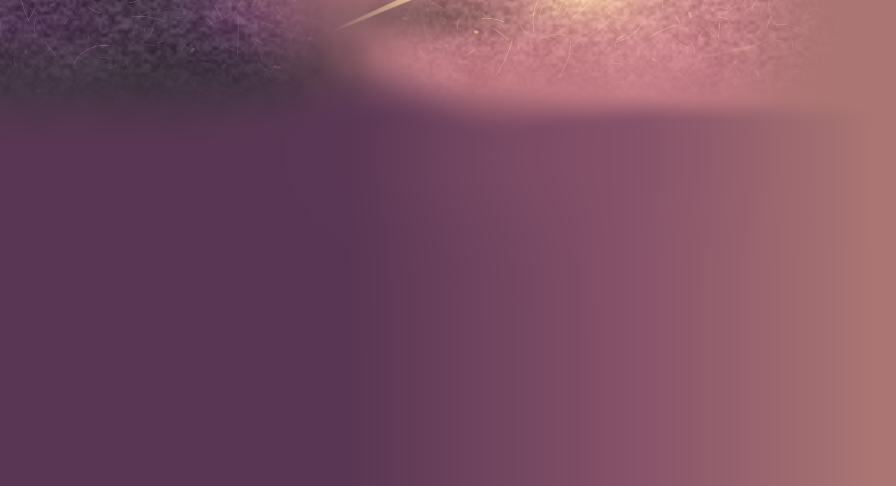
A WebGL 2 fragment shader for this background:

```glsl
#version 300 es
precision highp float;
uniform vec2 u_resolution;
out vec4 outColor;

#define PLUM vec3(0.350, 0.213, 0.327)
#define MAUVE vec3(0.525, 0.320, 0.410)
#define CLAY vec3(0.670, 0.460, 0.450)
#define SHADOW vec3(0.265, 0.220, 0.265)
#define VIOLET vec3(0.340, 0.205, 0.360)
#define ROSE vec3(0.770, 0.490, 0.525)
#define OLIVE vec3(0.420, 0.320, 0.315)
#define CREAM vec3(1.000, 0.860, 0.660)
#define GLOW_CENTER vec2(0.650, 1.020)
#define BAND_EDGE 0.775
#define SCRATCH_CELLS 17.0
#define GRAIN 0.09

float hash(vec2 p) {
    vec3 q = fract(vec3(p.xyx) * 0.1031);
    q += dot(q, q.yzx + 33.33);
    return fract((q.x + q.y) * q.z);
}

float noise(vec2 p) {
    vec2 i = floor(p), f = fract(p);
    f = f * f * (3.0 - 2.0 * f);
    return mix(mix(hash(i), hash(i + vec2(1, 0)), f.x),
               mix(hash(i + vec2(0, 1)), hash(i + vec2(1, 1)), f.x), f.y);
}

float fbm(vec2 p) {
    float sum = 0.0, amp = 0.5;
    for (int i = 0; i < 4; i++, amp *= 0.5) {
        sum += amp * noise(p);
        p = p * 2.03 + 17.1;
    }
    return sum;
}

// Soft elliptical spot, 1 at its centre
float spot(vec2 p, vec2 center, vec2 radius) {
    vec2 d = (p - center) / radius;
    return exp(-dot(d, d));
}

float segmentDistance(vec2 p, vec2 a, vec2 b) {
    vec2 d = b - a;
    return length(p - a - d * clamp(dot(p - a, d) / dot(d, d), 0.0, 1.0));
}

// Bent strokes, one per cell, with random place, angle, length and strength
float strokes(vec2 p, float cells, float reach, float width, float rarity, float pixel) {
    vec2 g = p * cells, base = floor(g);
    float sum = 0.0;
    for (int k = 0; k < 9; k++) {
        vec2 id = base + vec2(k % 3 - 1, k / 3 - 1), key = id + cells;
        float angle = 6.2832 * hash(key + 7.3);
        vec2 dir = vec2(cos(angle), sin(angle));
        vec2 d = g - id - vec2(hash(key), hash(key + 41.7));
        vec2 q = vec2(dot(d, dir), dot(d, vec2(-dir.y, dir.x)));
        q.y += (hash(key + 3.9) - 0.5) * q.x * q.x;
        float h = reach * mix(0.2, 1.0, hash(key + 19.1));
        float dist = segmentDistance(q, vec2(-h, 0), vec2(h, 0)) / cells;
        sum += pow(hash(key + 63.2), rarity) * (1.0 - smoothstep(width - 0.4 * pixel, width + 0.7 * pixel, dist));
    }
    return min(sum, 1.0);
}

// A tapering beam of light between two points
float beam(vec2 p, vec2 a, vec2 b, float width, float pixel) {
    float along = clamp(dot(p - a, b - a) / dot(b - a, b - a), 0.0, 1.0);
    float w = width * along;
    return along * (1.0 - smoothstep(w, w + 0.002 + pixel, segmentDistance(p, a, b)));
}

void main() {
    vec2 uv = gl_FragCoord.xy / u_resolution;
    vec2 stretch = vec2(u_resolution.x / u_resolution.y, 1.0);
    vec2 p = uv * stretch;
    float pixel = 1.0 / u_resolution.y;
    float cloud = fbm(p * 6.0) - 0.47;

    // Smooth horizontal ground
    vec3 ground = mix(PLUM, MAUVE, clamp((uv.x - 0.39) / 0.31, 0.0, 1.0));
    ground = mix(ground, CLAY, clamp((uv.x - 0.70) / 0.28, 0.0, 1.0));
    ground = mix(ground, MAUVE, 0.4 * spot(uv, vec2(0.62, 0.68), vec2(0.15, 0.14)));

    // Dark left and rosy right halves of the upper band
    float violet = 0.8 * spot(uv, vec2(0.28, 0.98), vec2(0.08, 0.10))
                 + 0.6 * spot(uv, vec2(0.03, 0.96), vec2(0.12, 0.08));
    vec3 left = mix(SHADOW, VIOLET, violet) + cloud * 0.10;
    vec3 right = mix(ROSE * 0.92, ROSE, spot(uv, vec2(0.66, 0.90), vec2(0.20, 0.14)));
    right = mix(right, OLIVE, 0.65 * spot(uv, vec2(0.47, 0.97), vec2(0.10, 0.05)));
    right = mix(right + cloud * 0.10, CLAY, smoothstep(0.78, 0.95, uv.x));
    float side = smoothstep(0.23, 0.50, uv.x + cloud * 0.08 - (0.90 - uv.y) * 0.25);

    // The band melts into the ground, more sharply toward the right
    float softness = mix(0.085, 0.030, smoothstep(0.3, 0.8, uv.x));
    float edge = BAND_EDGE + 0.05 * spot(uv, vec2(0.40, 0.77), vec2(0.10, 0.20)) + cloud * 0.025;
    float cover = smoothstep(edge - softness, edge + softness, uv.y);
    vec3 color = mix(ground, mix(left, right, side), cover);

    // Warm light at the top
    float halo = spot(uv, GLOW_CENTER, vec2(0.11, 0.10));
    float core = spot(uv, GLOW_CENTER, vec2(0.045, 0.050));
    color = mix(color, CREAM, clamp(0.30 * halo + 0.40 * core + cloud * halo * 0.5, 0.0, 1.0));

    // Grain, hairlines and flecks, lilac in the shade and cream in the light
    float zone = 1.0 - smoothstep(0.27, 0.38, uv.x)
               + smoothstep(0.40, 0.54, uv.x) * (1.0 - smoothstep(0.80, 0.96, uv.x));
    zone *= smoothstep(0.76, 0.96, uv.y);
    color += GRAIN * zone * (noise(p * vec2(70, 110)) + noise(p * 150.0) - 1.0);
    float lines = 0.55 * strokes(p, SCRATCH_CELLS, 0.75, 0.0004, 1.5, pixel)
                + 0.45 * strokes(p, SCRATCH_CELLS * 1.9, 0.55, 0.0004, 1.5, pixel)
                + 0.65 * strokes(p, SCRATCH_CELLS * 1.3, 0.10, 0.0025, 9.0, pixel);
    color = mix(color, mix(vec3(0.64, 0.48, 0.62), CREAM, side), min(lines * zone, 0.9));

    // Slanted beams
    float rays = beam(p, vec2(0.37, 0.935) * stretch, vec2(0.457, 1.005) * stretch, 0.004, pixel)
               + 0.3 * beam(p, vec2(0.74, 0.865) * stretch, vec2(0.84, 0.905) * stretch, 0.001, pixel);
    outColor = vec4(clamp(mix(color, CREAM, min(0.7 * rays, 1.0)), 0.0, 1.0), 1.0);
}
```
